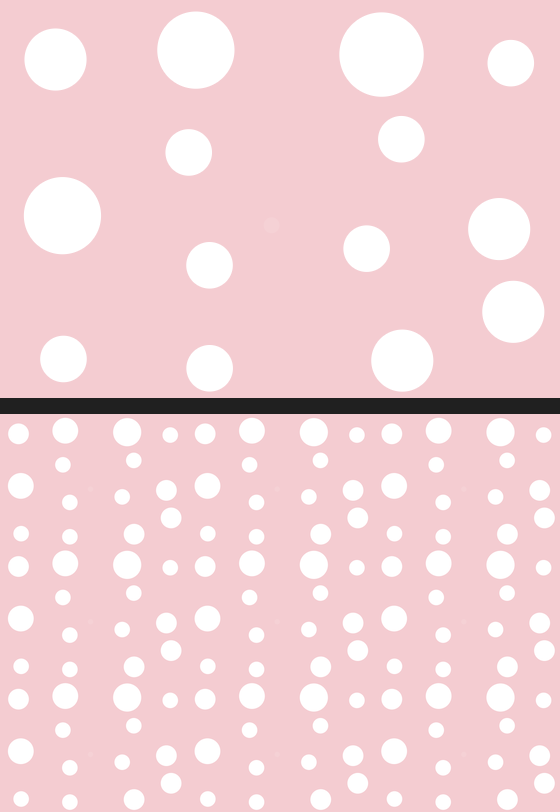
Top: one tile. Bottom: repeated 3 by 3.
Write a WebGL 2 fragment shader that draws this pattern.

```glsl
#version 300 es
precision highp float;
// Scattered white dots in four sizes on soft pink, plus one small faint dot.
// Four uneven columns hold 3, 4, 4 and 3 dots, each jittered as far as its size
// allows; distances wrap around the canvas, so it tiles.

uniform vec2 u_resolution;
out vec4 outColor;

float hash(vec2 p) {
    return fract(sin(dot(p, vec2(127.1, 311.7))) * 43758.5453);
}

// Radius by size rank: seven small, four medium, two large, one largest
float dotRadius(int rank) {
    if (rank < 7) return 0.0585;
    if (rank < 11) return 0.078;
    return rank < 13 ? 0.097 : 0.106;
}

// Disc with wrapped distance and an edge one pixel wide
float disc(vec2 p, vec2 center, float radius, vec2 period) {
    vec2 offset = p - center;
    offset -= period * round(offset / period);
    return clamp(0.5 - (length(offset) - radius) * u_resolution.y, 0.0, 1.0);
}

void main() {
    // Canvas units: the height is 1
    vec2 p = gl_FragCoord.xy / u_resolution.y;
    vec2 period = vec2(u_resolution.x / u_resolution.y, 1.0);

    vec3 pink = vec3(0.957, 0.800, 0.820);
    vec3 palePink = vec3(0.961, 0.818, 0.835);
    vec3 white = vec3(1.0);

    // Faint dot in the open gap between the middle columns
    vec2 faintCenter = vec2(0.485, 0.434) * period;
    vec3 color = mix(pink, palePink, disc(p, faintCenter, 0.02, period));

    // Column middles as shares of the width
    vec4 columnX = vec4(0.105, 0.37, 0.685, 0.88);

    for (int i = 0; i < 14; i++) {
        // The outer columns hold three dots, the inner ones four
        int column = (i + 1) / 4;
        int row = column == 0 ? i : (i + 1) % 4;
        float rows = column == 0 || column == 3 ? 3.0 : 4.0;

        // Shuffle the size ranks so that every size appears a fixed number of times
        float radius = dotRadius((i * 11 + 1) % 14);

        // Jitter the centre within the room left in its slot
        vec2 slot = vec2(columnX[column], (float(row) + 0.5) / rows) * period;
        vec2 room = max(vec2(0.095 * period.x, 0.5 / rows - 0.006) - radius, 0.0);
        vec2 seed = vec2(column, row);
        vec2 jitter = 2.0 * vec2(hash(seed + 3.7), hash(seed + 19.3)) - 1.0;

        color = mix(color, white, disc(p, slot + jitter * room, radius, period));
    }

    outColor = vec4(color, 1.0);
}
```
